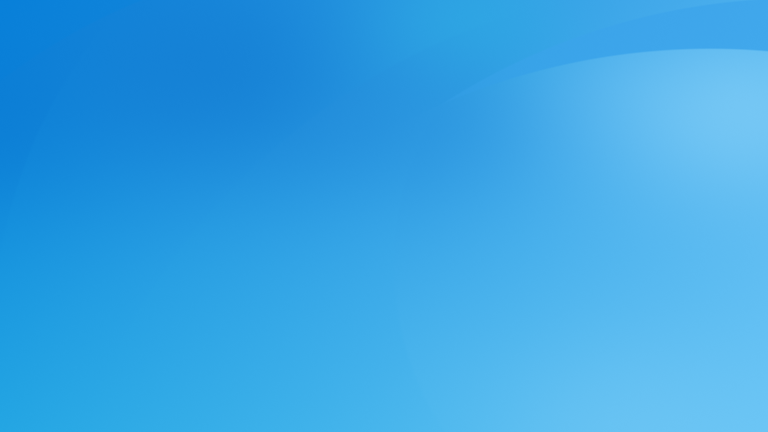
Reproduce this background procedurally as a Shadertoy shader.

```glsl
// Soft blue backdrop: a four-corner gradient, a few wide elliptical glows,
// and faint large arcs that each tint one side of a circle.
// Lengths are in canvas heights, with the origin at the lower left.

const vec3 DEEP_BLUE  = vec3(0.07, 0.48, 0.82);
const vec3 ROYAL_BLUE = vec3(0.02, 0.44, 0.81);
const vec3 MID_BLUE   = vec3(0.15, 0.56, 0.86);
const vec3 BAND_BLUE  = vec3(0.23, 0.64, 0.92);
const vec3 CYAN       = vec3(0.18, 0.68, 0.89);
const vec3 PALE_SKY   = vec3(0.48, 0.79, 0.96);

float hash(vec2 p) {
    return fract(sin(dot(p, vec2(12.9898, 78.233))) * 43758.5453);
}

// Elliptical falloff, 1 at the centre
float glow(vec2 p, vec2 centre, vec2 radii) {
    vec2 q = (p - centre) / radii;
    return exp(-dot(q, q));
}

// Smooth disc mask, 1 inside
float disc(vec2 p, vec2 centre, float radius, float soft) {
    return 1.0 - smoothstep(-soft, soft, length(p - centre) - radius);
}

vec3 cornerGradient(vec2 uv) {
    vec3 bottom = mix(vec3(0.14, 0.65, 0.89), vec3(0.41, 0.77, 0.96), uv.x);
    vec3 top    = mix(vec3(0.03, 0.50, 0.85), vec3(0.30, 0.69, 0.93), uv.x);
    return mix(bottom, top, uv.y);
}

void mainImage(out vec4 fragColor, in vec2 fragCoord) {
    vec2 uv = fragCoord / iResolution.xy;
    vec2 p = vec2(uv.x * 16.0 / 9.0, uv.y);
    float soft = 1.2 / iResolution.y;

    // Circles behind the arcs
    float hill    = disc(p, vec2(1.644, -0.685), 1.572, soft);
    float ridge   = disc(p, vec2(1.852, -0.521), 1.525, soft);
    float sweep   = disc(p, vec2(1.656, -0.516), 1.555, soft * 1.5);
    float corner  = disc(p, vec2(0.847, -0.289), 1.389, soft);
    float leftRim = disc(p, vec2(1.141, 0.213), 1.157, soft * 1.5);
    float lens    = disc(p, vec2(1.609, 0.387), 0.697, soft * 2.0);

    // Broad light and shade
    vec3 col = cornerGradient(uv);
    col = mix(col, DEEP_BLUE, 0.68 * glow(p, vec2(0.50, 0.83), vec2(0.46, 0.27)));
    col = mix(col, CYAN, 0.55 * glow(p, vec2(1.08, 0.95), vec2(0.25, 0.17)));
    col = mix(col, PALE_SKY, 0.40 * glow(p, vec2(1.46, 0.0), vec2(0.36, 0.24)));

    // Upper left arcs
    float cornerFade = 1.0 - smoothstep(0.25, 0.60, p.x);
    col = mix(col, vec3(0.02, 0.52, 0.87), 0.30 * (1.0 - corner) * cornerFade);
    float rimShade = glow(p, vec2(0.0, 0.70), vec2(0.26, 0.22));
    col = mix(col, ROYAL_BLUE, rimShade * mix(0.36, 0.24, leftRim));

    // Long diagonal sweep and the central lens
    float sweepShade = glow(p, vec2(0.80, 0.77), vec2(0.32, 0.18));
    col = mix(col, MID_BLUE, 0.30 * sweep * sweepShade);
    col = mix(col, CYAN, 0.05 * sweep * glow(p, vec2(0.42, 0.42), vec2(0.30, 0.30)));
    col = mix(col, MID_BLUE, 0.26 * glow(p, vec2(1.05, 0.72), vec2(0.25, 0.17)));
    col = mix(col, MID_BLUE, 0.07 * lens * glow(p, vec2(0.98, 0.62), vec2(0.18, 0.24)));
    col = mix(col, PALE_SKY, 0.05 * lens * glow(p, vec2(0.95, 0.15), vec2(0.20, 0.22)));

    // Crescent band over the bright hill
    float bandFade = smoothstep(0.95, 1.35, p.x);
    col = mix(col, BAND_BLUE, mix(0.25, 0.70, bandFade) * ridge * (1.0 - hill));
    col = mix(col, PALE_SKY, 0.85 * hill * glow(p, vec2(1.74, 0.74), vec2(0.34, 0.22)));
    col = mix(col, PALE_SKY, 0.15 * hill * glow(p, vec2(1.40, 0.82), vec2(0.24, 0.14)));

    // Dither against banding
    col += (hash(fragCoord) - 0.5) / 255.0;
    fragColor = vec4(col, 1.0);
}
```
